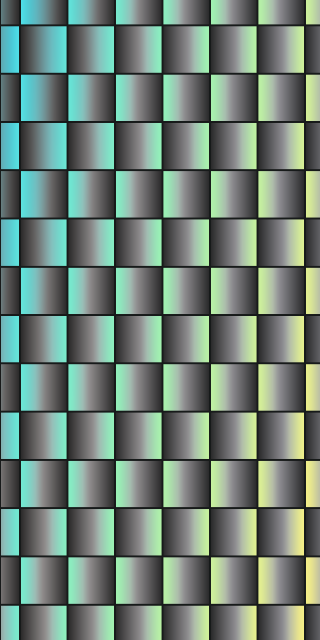
Reproduce this pattern procedurally as a Shadertoy shader.

```glsl
#define CELLS vec2(6.737, 13.257)
#define OFFSET vec2(0.421, 0.526)
#define LINE_HALF 0.02
#define LINE_COLOR vec3(0.09, 0.10, 0.10)
#define DARK 0.15
#define LIGHT 0.67
#define CYAN vec3(0.28, 0.88, 0.95)
#define MINT vec3(0.60, 0.95, 0.71)
#define YELLOW vec3(0.96, 0.94, 0.53)
#define HUE_DRIFT vec2(0.82, 0.28)

// Cyan to mint to yellow
vec3 tintRamp(float h) {
    h = clamp(h, 0.0, 1.0) * 2.0;
    return h < 1.0 ? mix(CYAN, MINT, h) : mix(MINT, YELLOW, h - 1.0);
}

// Shade of one cell; t runs from its dark side to its bright side
vec3 cellShade(float t, vec2 pos) {
    float gray = mix(DARK, LIGHT, min(t / 0.68, 1.0));
    vec3 warmth = mix(vec3(1.02, 0.99, 0.98), vec3(0.98, 0.98, 1.02), pos.x);

    // Tint reaches deeper into cells near the top left corner
    float corner = 1.0 - smoothstep(0.0, 0.55, pos.x + 0.45 * pos.y);
    float tintStart = mix(0.50, 0.02, corner);
    float amount = smoothstep(tintStart, 1.0, t);

    float hue = dot(pos, HUE_DRIFT) - 0.25 * (1.0 - t);
    vec3 tint = tintRamp(hue) * mix(1.0, 0.45 + 0.55 * t, corner);
    return mix(gray * warmth, tint, amount);
}

void mainImage(out vec4 fragColor, in vec2 fragCoord) {
    vec2 pos = fragCoord / iResolution.xy;
    pos.y = 1.0 - pos.y;

    // Grid cells, with the gradient flipped on every other row
    vec2 grid = pos * CELLS - OFFSET;
    vec2 cell = fract(grid);
    bool flipped = mod(floor(grid.y), 2.0) > 0.5;
    vec3 color = cellShade(flipped ? 1.0 - cell.x : cell.x, pos);

    // Dark grid lines and the narrow left border
    vec2 aa = 0.5 * CELLS / iResolution.xy;
    vec2 edge = min(cell, 1.0 - cell);
    edge.x = min(edge.x, pos.x * CELLS.x);
    vec2 inside = smoothstep(LINE_HALF - aa, LINE_HALF + aa, edge);
    color = mix(LINE_COLOR, color, inside.x * inside.y);

    fragColor = vec4(color, 1.0);
}
```
